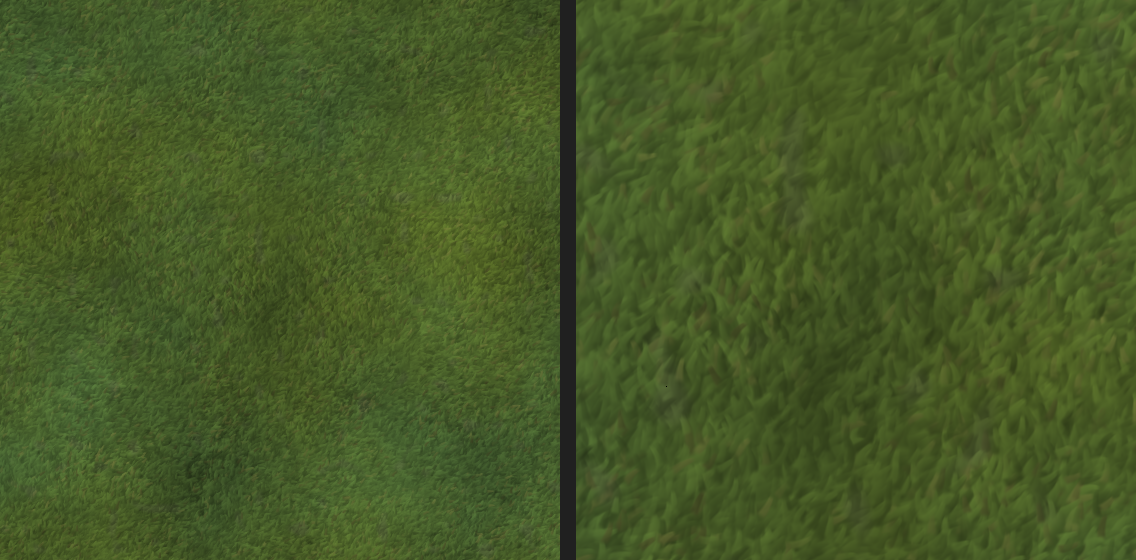
Left: the whole. Right: its middle third, enlarged.
Write a Shadertoy shader that draws this texture.

```glsl
// Short mown turf seen from above: several layers of small curved blades,
// scattered on jittered grids and combed along a slowly turning direction,
// then tinted by broad gradient noise for shade, moisture and dry patches.

vec3 hash3(vec3 p) {
    p = fract(p * vec3(0.1031, 0.1030, 0.0973));
    p += dot(p, p.yxz + 33.33);
    return fract((p.xxy + p.yxx) * p.zyx);
}

vec2 gradientAt(vec2 cell) {
    float a = 6.2832 * hash3(vec3(cell, 7.0)).x;
    return vec2(cos(a), sin(a));
}

float gradientNoise(vec2 p) {
    vec2 i = floor(p), f = p - i;
    vec2 u = f * f * f * (f * (f * 6.0 - 15.0) + 10.0);
    float low = mix(dot(gradientAt(i), f),
                    dot(gradientAt(i + vec2(1, 0)), f - vec2(1, 0)), u.x);
    float high = mix(dot(gradientAt(i + vec2(0, 1)), f - vec2(0, 1)),
                     dot(gradientAt(i + vec2(1, 1)), f - vec2(1, 1)), u.x);
    return mix(low, high, u.y);
}

float fbm(vec2 p) {
    float sum = 0.0, amp = 1.0;
    for (int i = 0; i < 4; i++) {
        sum += amp * gradientNoise(p);
        p = mat2(1.6, 1.2, -1.2, 1.6) * p + 11.7;
        amp *= 0.5;
    }
    return sum;
}

// Paints one layer of blades over turf: x is tone, y is dryness.
vec2 bladeLayer(vec2 turf, vec2 p, float layer, float comb, float dryness) {
    vec2 g = p * (58.0 + 8.0 * layer) + 17.3 * layer;
    vec2 home = floor(g);
    for (int y = -1; y <= 1; y++)
    for (int x = -1; x <= 1; x++) {
        vec2 cell = home + vec2(x, y);
        vec3 place = hash3(vec3(cell, layer + 20.0));
        vec3 look = hash3(vec3(cell, layer + 50.0));

        // Local frame: x along the blade, y across its bent spine
        float angle = comb + 1.5 * (place.z - 0.5);
        vec2 axis = vec2(cos(angle), sin(angle));
        vec2 d = g - cell - place.xy;
        vec2 q = vec2(dot(d, axis), dot(d, vec2(-axis.y, axis.x)));
        float along = q.x / mix(0.6, 0.9, look.y);
        q.y += 0.35 * (look.z - 0.5) * (along * along - 0.3);

        // Tapered, soft-edged body, lit on one side
        float across = q.y / (0.23 * (1.1 - 0.5 * along));
        float mask = (1.0 - smoothstep(0.35, 1.1, abs(across)))
                   * (1.0 - smoothstep(0.5, 1.0, abs(along)));
        float tone = 2.0 * look.x - 1.0 + 0.45 * across + 0.25 * along;
        float dry = smoothstep(0.9, 0.96, fract(look.x * 7.0 + look.z) + dryness);
        turf = mix(turf, vec2(tone, dry), 0.65 * mask);
    }
    return turf;
}

void mainImage(out vec4 fragColor, in vec2 fragCoord) {
    vec2 p = fragCoord / iResolution.y;

    // Broad fields over the lawn
    float shade = fbm(p * 3.2 + 4.1);
    float warmth = fbm(p * 2.6 + 31.0);
    float clump = fbm(p * 9.0 + 57.0);
    float comb = 0.85 + 0.9 * gradientNoise(p * 3.0 + 73.0)
                      + 0.7 * gradientNoise(p * 11.0 + 91.0);

    // Blades over a mottled ground
    vec2 turf = vec2(1.2 * gradientNoise(p * 75.0) - 0.2, 0.0);
    for (int i = 0; i < 6; i++)
        turf = bladeLayer(turf, p, float(i), comb, 0.12 * clump);

    // Small dark gaps, stretched along the combed direction
    vec2 slant = mat2(0.66, -0.75, 0.75, 0.66) * p;
    float gap = smoothstep(0.28, 0.6, gradientNoise(slant * vec2(45.0, 95.0)));

    float light = 1.01 + 0.24 * shade + 0.07 * clump
                + (0.25 + 0.1 * clump) * turf.x - 0.16 * gap;

    // Green varies from bluish to yellowish; dry blades turn to straw
    vec3 grass = vec3(0.275, 0.36, 0.153) + warmth * vec3(0.035, 0.008, -0.035);
    vec3 color = mix(grass, vec3(0.38, 0.365, 0.19), 0.6 * turf.y);

    // Faint grey-brown litter and bare specks
    float litter = smoothstep(0.25, 0.55, gradientNoise(p * 27.0 + 13.0));
    color = mix(color, vec3(0.30, 0.315, 0.23), 0.35 * litter);

    fragColor = vec4(clamp(color * light, 0.0, 1.0), 1.0);
}
```
